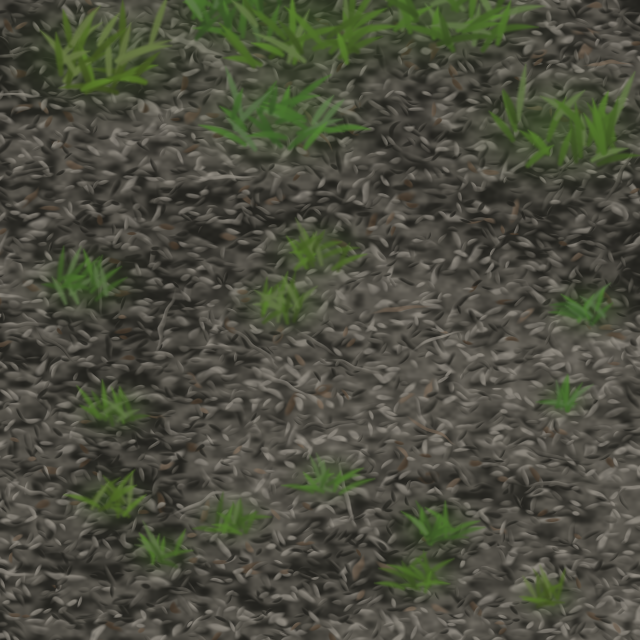
Reproduce this texture procedurally as a Shadertoy shader.

```glsl
#define DARK_SOIL vec3(0.145, 0.142, 0.125)
#define MID_SOIL vec3(0.335, 0.322, 0.292)
#define PALE_SOIL vec3(0.535, 0.515, 0.480)
#define RUST vec3(0.37, 0.28, 0.20)
#define DEEP_GREEN vec3(0.20, 0.28, 0.13)
#define FRESH_GREEN vec3(0.35, 0.53, 0.19)
#define PALE_GREEN vec3(0.41, 0.48, 0.33)
#define CHIP_SCALE 36.0
#define TUFT_GRID vec2(5.0, 7.0)
#define BLADE_LENGTH 0.095
#define BLADE_WIDTH 0.0075
#define SOFTNESS 0.0035

float hash(vec2 p) {
    return fract(sin(dot(p, vec2(127.1, 311.7))) * 43758.5453);
}

vec2 hash2(vec2 p) {
    return vec2(hash(p), hash(p + 57.3));
}

float noise(vec2 p) {
    vec2 i = floor(p), f = fract(p);
    f = f * f * (3.0 - 2.0 * f);
    return mix(mix(hash(i), hash(i + vec2(1, 0)), f.x),
               mix(hash(i + vec2(0, 1)), hash(i + vec2(1, 1)), f.x), f.y);
}

vec2 rotate(vec2 p, float a) {
    float c = cos(a), s = sin(a);
    return vec2(c * p.x + s * p.y, c * p.y - s * p.x);
}

vec3 soilColor(float tone) {
    vec3 lower = mix(DARK_SOIL, MID_SOIL, smoothstep(0.0, 0.5, tone));
    return mix(lower, PALE_SOIL, smoothstep(0.45, 1.05, tone));
}

// One layer of soft, mostly flat-lying wood chips
vec3 addChips(vec3 col, vec2 p, float scale, vec2 shape, float density, float shade) {
    vec2 g = p * scale, cell = floor(g);
    for (int j = -1; j <= 1; j++)
    for (int i = -1; i <= 1; i++) {
        vec2 id = cell + vec2(i, j), key = id + scale * 3.7;
        if (hash(key + 4.1) > density) continue;
        float turn = hash(key + 8.3) * 2.0 - 1.0;
        vec2 d = rotate(g - id - hash2(key), turn * (0.35 + abs(turn)));
        d.y += 0.25 * (hash(key + 2.9) - 0.5) * d.x * d.x;
        vec2 size = shape * mix(0.65, 1.0, hash(key + 6.6));
        float mask = smoothstep(1.05, 0.45, length(d / size));
        vec3 chip = soilColor(hash(key + 1.7) + shade + 0.35 * d.y / size.y);
        chip = mix(chip, RUST, 0.55 * step(0.92, hash(key + 9.2)));
        col = mix(col, chip, 0.85 * mask);
    }
    return col;
}

vec3 ground(vec2 p) {
    float patches = noise(p * vec2(5.0, 9.0) + 3.0);
    float shade = 0.45 * (patches - 0.5) + 0.20 * (0.55 - p.y);
    vec2 q = p + 0.010 * (vec2(noise(p * 45.0), noise(p * 45.0 + 31.0)) - 0.5);
    vec3 col = soilColor(noise(p * vec2(50.0, 80.0)) * 0.6 + shade);
    col = addChips(col, q, CHIP_SCALE, vec2(0.85, 0.30), 0.85, shade);
    col = addChips(col, q, CHIP_SCALE * 1.6, vec2(0.80, 0.34), 0.70, shade);
    col = addChips(col, q, CHIP_SCALE * 0.4, vec2(0.90, 0.075), 0.14, shade + 0.1);
    float grain = noise(p * vec2(110.0, 150.0)) - 0.5;
    return col * (1.0 + 0.22 * grain);
}

// Curved blades fanned out from a scattered clump of roots
vec3 addTuft(vec3 col, vec2 p, vec2 center, float size, vec2 key) {
    vec2 d = p - center, spread = vec2(0.095, 0.045) * size;
    float reach = BLADE_LENGTH * mix(0.45, 1.0, size);
    if (any(greaterThan(abs(d), spread + reach * 1.3))) return col;

    vec2 hazePos = (d - vec2(0.0, 0.2 * reach)) / (spread + 0.3 * reach);
    float haze = exp(-1.3 * dot(hazePos, hazePos));
    col = mix(col, DEEP_GREEN * 1.15, 0.60 * haze);

    float hue = hash(key + 3.3);
    int blades = int(7.0 + 24.0 * size);
    for (int i = 0; i < blades; i++) {
        vec2 k = key + float(i) * 1.37;
        vec2 root = (hash2(k) * 2.0 - 1.0) * spread;
        float side = hash(k + 5.1) * 2.0 - 1.0;
        float span = reach * mix(0.5, 1.0, hash(k + 7.7));
        vec2 b = rotate(d - root, 1.5708 - side * 1.25);
        float t = clamp(b.x / span, 0.0, 1.0);
        float sag = side * 0.30 * span * t * t;
        float width = BLADE_WIDTH * mix(0.55, 1.0, size) * (1.0 - t * t) * (0.5 + t);
        float dist = length(vec2(b.x - t * span, b.y + sag)) - width;
        float mask = smoothstep(SOFTNESS, -SOFTNESS, dist);
        float light = hash(k + 2.2) * 0.75 + 0.35 * t;
        vec3 blade = mix(DEEP_GREEN, FRESH_GREEN, light);
        blade = mix(blade, PALE_GREEN, 0.7 * step(0.72, hash(k + 6.4)));
        blade += vec3(0.05, 0.0, -0.03) * (hue - 0.4);
        col = mix(col, blade, mask * mix(0.65, 0.92, size));
    }
    return col;
}

void mainImage(out vec4 fragColor, in vec2 fragCoord) {
    vec2 p = fragCoord / iResolution.y;
    vec3 col = ground(p);

    // Tufts from far to near: large above, small and sparse below
    for (float row = TUFT_GRID.y - 1.0; row >= 0.0; row--)
    for (float column = 0.0; column < TUFT_GRID.x; column++) {
        vec2 id = vec2(column, row), key = id * 7.31 + 11.0;
        vec2 center = (id + 0.1 + 0.8 * hash2(key)) / TUFT_GRID;
        float far = smoothstep(0.35, 0.85, center.y);
        if (hash(key + 0.9) > mix(0.60, 0.72, far)) continue;
        float size = mix(0.30, 0.95, far) * mix(0.55, 1.15, hash(key + 4.4));
        col = addTuft(col, p, center, size, key);
    }
    fragColor = vec4(col, 1.0);
}
```
